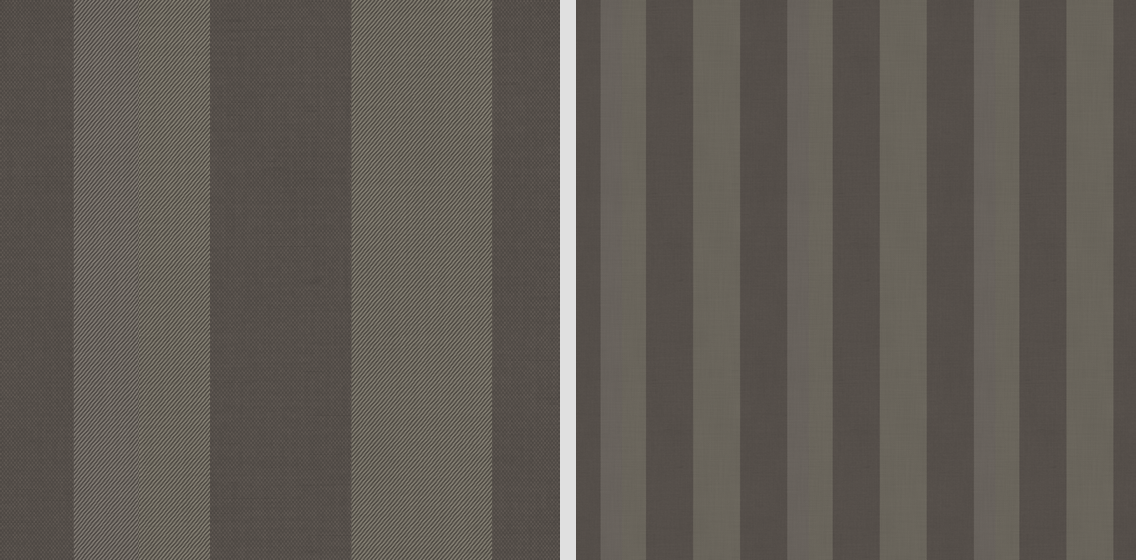
Left: one tile. Right: repeated 3 by 3.
Reproduce this texture procedurally as a three.js fragment shader.

```glsl
varying vec2 vUv;

#define TWILL_REPEATS vec2(144.0, 120.0)
#define WEAVE_REPEATS vec2(160.0, 128.0)
#define YARNS 384.0
#define STRIPE_CENTRE 0.2533
#define HALF_WIDTHS vec2(0.1218, 0.1257)
#define EDGE_SOFTNESS 0.0009
#define YARN_WEAR 0.035
#define SLUB_STRENGTH 0.045
#define GRAIN 0.035
#define SPLICE_X 0.2474

const float TAU = 6.2831853;
const vec3 DARK_GROUND = vec3(0.305, 0.284, 0.267);
const vec3 DARK_FLECK = vec3(0.368, 0.340, 0.318);
const vec3 TWILL_GAP = vec3(0.322, 0.303, 0.277);
const vec3 TWILL_THREAD = vec3(0.502, 0.484, 0.438);
const vec3 GREY_TINT = vec3(0.985, 0.975, 1.01);

float hash(vec2 p) {
  return fract(sin(dot(p, vec2(12.9898, 78.233))) * 43758.5453);
}

// Value noise that wraps after a whole number of cells
float wrapNoise(vec2 uv, vec2 cells) {
  vec2 p = uv * cells;
  vec2 i = floor(p);
  vec2 f = fract(p);
  f = f * f * (3.0 - 2.0 * f);
  vec2 a = mod(i, cells);
  vec2 b = mod(i + 1.0, cells);
  return mix(mix(hash(a), hash(vec2(b.x, a.y)), f.x),
             mix(hash(vec2(a.x, b.y)), hash(b), f.x), f.y);
}

// Two broad stripes, slightly different in width
float stripeMask(float x) {
  float halfWidth = x < 0.5 ? HALF_WIDTHS.x : HALF_WIDTHS.y;
  float d = abs(mod(x, 0.5) - STRIPE_CENTRE) - halfWidth;
  return 1.0 - smoothstep(-EDGE_SOFTNESS, EDGE_SOFTNESS, d);
}

// Diagonal ribs rising to the right, with a jump at the splice
vec3 twill(vec2 uv, float afterSplice) {
  float wobble = 0.16 * (wrapNoise(uv, vec2(90.0, 60.0)) - 0.5);
  float phase = dot(uv, TWILL_REPEATS * vec2(1.0, -1.0)) + wobble + 0.4 * afterSplice;
  float rib = smoothstep(-0.75, 0.7, sin(TAU * phase));
  return mix(TWILL_GAP, TWILL_THREAD, rib);
}

// Fine staggered flecks
vec3 plainWeave(vec2 uv) {
  vec2 wave = sin(TAU * uv * WEAVE_REPEATS);
  float fleck = smoothstep(-0.7, 0.9, wave.x * wave.y);
  fleck *= 0.7 + 0.6 * wrapNoise(uv, vec2(192.0, 256.0));
  return mix(DARK_GROUND, DARK_FLECK, fleck);
}

void main() {
  vec2 uv = vUv;
  float light = stripeMask(uv.x);
  float afterSplice = smoothstep(-EDGE_SOFTNESS, EDGE_SOFTNESS, uv.x - SPLICE_X);

  // Cloth
  vec3 lightCloth = twill(uv, afterSplice) * mix(GREY_TINT, vec3(1.0), afterSplice);
  vec3 color = mix(plainWeave(uv), lightCloth, light);

  // Uneven yarns along and across, then soft cloudiness
  float warp = wrapNoise(uv, vec2(YARNS, 10.0)) - 0.5;
  float weft = wrapNoise(uv, vec2(8.0, YARNS)) - 0.5;
  float cloud = wrapNoise(uv, vec2(9.0, 6.0)) - 0.5;
  float tone = 1.0 + YARN_WEAR * (warp + weft + 0.6 * cloud);

  // Occasional dark slubs in the weft
  float slub = smoothstep(0.86, 0.98, wrapNoise(uv + 0.37, vec2(14.0, 256.0)));
  tone -= SLUB_STRENGTH * slub * mix(1.0, 0.4, light);

  // Fibre grain
  tone += GRAIN * (wrapNoise(uv, vec2(420.0)) - 0.5);

  gl_FragColor = vec4(color * tone, 1.0);
}
```
